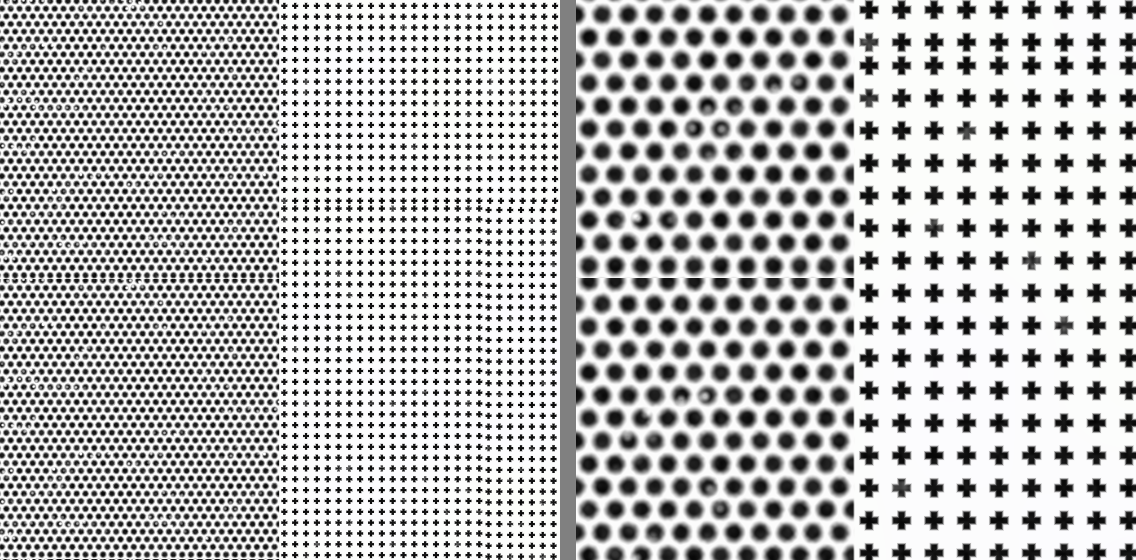
Left: the whole. Right: its middle third, enlarged.
Write a three.js fragment shader that draws this pattern.

```glsl
// Two monochrome fields side by side: a staggered mesh of soft black dots,
// tiled vertically with a cut seam, and a square grid of small plus signs in
// slightly misaligned blocks. Hash noise adds worn dots and faded ink.
varying vec2 vUv;

float hash(vec2 p) {
  return fract(sin(dot(p, vec2(127.1, 311.7))) * 43758.5453);
}

float noise(vec2 p) {
  vec2 i = floor(p), f = fract(p);
  f = f * f * (3.0 - 2.0 * f);
  return mix(mix(hash(i), hash(i + vec2(1.0, 0.0)), f.x),
             mix(hash(i + vec2(0.0, 1.0)), hash(i + 1.0), f.x), f.y);
}

// Staggered dots: two rectangular lattices, half a cell apart.
float dotMesh(vec2 p) {
  p.y = mod(p.y, 0.4987);
  vec2 pitch = vec2(0.0157, 0.0272);
  float tone = 0.99;
  for (int i = 0; i < 2; i++) {
    float shift = 0.5 * float(i);
    vec2 cell = (p - vec2(0.0113, 0.002)) / pitch + shift;
    vec2 id = floor(cell + 0.5);
    vec2 offset = (cell - id) * pitch;
    id -= shift;

    // Ragged radius and mottled ink
    float radius = length(offset) + 0.0006 * (noise(p * 420.0) - 0.5);
    float ink = 0.02 + 0.07 * hash(id) + 0.08 * noise(p * 300.0);
    float shade = mix(ink, 0.99, smoothstep(0.0024, 0.0077, radius));

    // Pale glints on worn dots, denser near the left edge
    float wear = noise(id * vec2(0.35, 1.3) + 7.0) + 0.25 * exp(-p.x * 16.0);
    float worn = smoothstep(0.68, 0.95, wear) * hash(id + 3.7);
    vec2 glint = vec2(hash(id + 1.3), hash(id + 5.1)) * 0.006 - 0.003;
    shade += worn * (1.0 - smoothstep(0.0006, 0.004, length(offset - glint)));
    tone = min(tone, shade);
  }
  return min(tone, 0.99);
}

// Plus signs: the lower blocks restart the grid from their own corner.
float plusGrid(vec2 p) {
  vec2 origin = vec2(0.5078, 0.0104);
  if (p.y > 0.3652) {
    origin = p.x > 0.8646 ? vec2(0.8724, 0.375) : vec2(0.5078, 0.3724);
  }
  vec2 cell = (p - origin) / 0.01934;
  vec2 id = floor(cell + 0.5);
  vec2 d = abs(cell - id) * 0.01934;
  float upright = max(d.x - 0.0021, d.y - 0.0054);
  float level = max(d.x - 0.0054, d.y - 0.0021);
  float cover = 1.0 - smoothstep(-0.001, 0.001, min(upright, level));

  // Uneven ink, with an occasional faded sign
  float faded = step(0.93, hash(id + origin * 90.0));
  float ink = 0.02 + (0.08 + 0.3 * faded) * noise(p * 380.0);
  return mix(0.99, ink, cover);
}

void main() {
  vec2 p = vec2(vUv.x, 1.0 - vUv.y);
  float tone = mix(dotMesh(p), plusGrid(p), smoothstep(0.498, 0.4995, p.x));

  // Barely visible cool and warm tints in the paper of the right field
  float tint = (noise(p * 9.0) - 0.5) * 0.02 * step(0.4987, p.x);
  vec3 colour = vec3(tone) + tone * tint * vec3(0.0, -0.5, 1.0);
  gl_FragColor = vec4(clamp(colour, 0.0, 1.0), 1.0);
}
```
